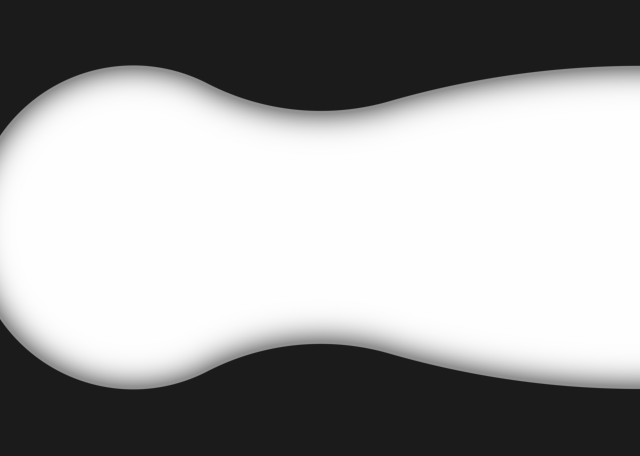
Reproduce this background procedurally as a Shadertoy shader.

```glsl
const vec3 CHARCOAL = vec3(0.106);
const vec3 PAPER = vec3(0.996);
const vec3 RIM_GRAY = vec3(0.62);

// Radius of an arc tangent to a circle, given the offset of its apex.
float tangentRadius(float dx, float apex, float radius) {
    return (dx * dx + apex * apex - radius * radius) / (2.0 * (radius - apex));
}

// Horizontal position at height y on the line through a and b.
float lineX(vec2 a, vec2 b, float y) {
    return mix(a.x, b.x, (y - a.y) / (b.y - a.y));
}

// Depth inside a mirrored outline of three tangent arcs; negative outside.
// bulb, neck and flare each hold the apex as (x, half height).
float outlineDepth(vec2 p, vec2 bulb, vec2 neck, vec2 flare) {
    p.y = abs(p.y);
    float neckRadius = tangentRadius(neck.x - bulb.x, neck.y, bulb.y);
    vec2 neckCenter = vec2(neck.x, neck.y + neckRadius);
    float flareRadius = tangentRadius(flare.x - neck.x, neckCenter.y - flare.y, neckRadius);
    vec2 flareCenter = vec2(flare.x, flare.y - flareRadius);
    vec2 bulbCenter = vec2(bulb.x, 0.0);

    if (p.x < lineX(bulbCenter, neckCenter, p.y)) return bulb.y - length(p - bulbCenter);
    if (p.x > lineX(flareCenter, neckCenter, p.y)) return flareRadius - length(p - flareCenter);
    return length(p - neckCenter) - neckRadius;
}

// Smooth approximation of the Gaussian cumulative curve.
float gaussianStep(float depth, float sigma) {
    float z = clamp(depth / sigma, -4.0, 4.0);
    return 0.5 + 0.5 * tanh(0.7979 * (z + 0.0447 * z * z * z));
}

void mainImage(out vec4 fragColor, in vec2 fragCoord) {
    float pixel = 1.0 / iResolution.y;
    vec2 p = fragCoord * pixel - vec2(0.0, 0.5013);
    p.x *= 1.40659 * iResolution.y / iResolution.x;

    float depth = outlineDepth(p, vec2(0.293, 0.3553), vec2(0.705, 0.2555), vec2(1.4066, 0.3544));

    // Soft inner shadow
    vec3 surface = PAPER * gaussianStep(depth, 0.034);

    // Thin pale rim
    float rim = 1.0 - smoothstep(0.001, 0.005, abs(depth - 0.002));
    surface = mix(surface, RIM_GRAY, 0.4 * rim);

    // Antialiased silhouette
    float coverage = smoothstep(-0.8 * pixel, 0.8 * pixel, depth);
    fragColor = vec4(mix(CHARCOAL, surface, coverage), 1.0);
}
```
